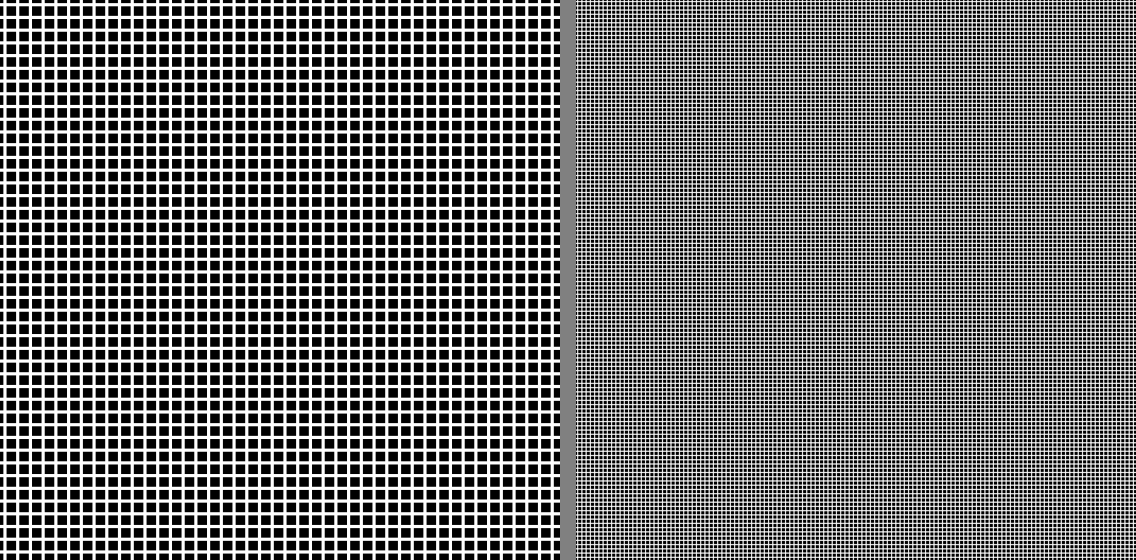
Left: one tile. Right: repeated 3 by 3.
Reproduce this pattern procedurally as a three.js fragment shader.

```glsl
// Black squares in a 44 by 44 grid, parted by even white lines.
varying vec2 vUv;

// Antialiased share of white line along each axis, in cell units.
vec2 lineCoverage(vec2 cell, float lineWidth) {
  vec2 distanceToLine = abs(fract(cell) - 0.5);
  vec2 pixel = max(fwidth(cell), vec2(1e-4));
  return clamp((0.5 * lineWidth - distanceToLine) / pixel + 0.5, 0.0, 1.0);
}

void main() {
  // Whole repeats, shifted so the edges cut through the squares and wrap
  vec2 cell = vUv * 44.0 + vec2(0.11, 0.87);
  vec2 lines = lineCoverage(cell, 0.25);

  // Union of the vertical and horizontal lines
  float grid = 1.0 - (1.0 - lines.x) * (1.0 - lines.y);

  vec3 squareBlack = vec3(0.005);
  vec3 lineWhite = vec3(0.995);
  gl_FragColor = vec4(mix(squareBlack, lineWhite, grid), 1.0);
}
```
